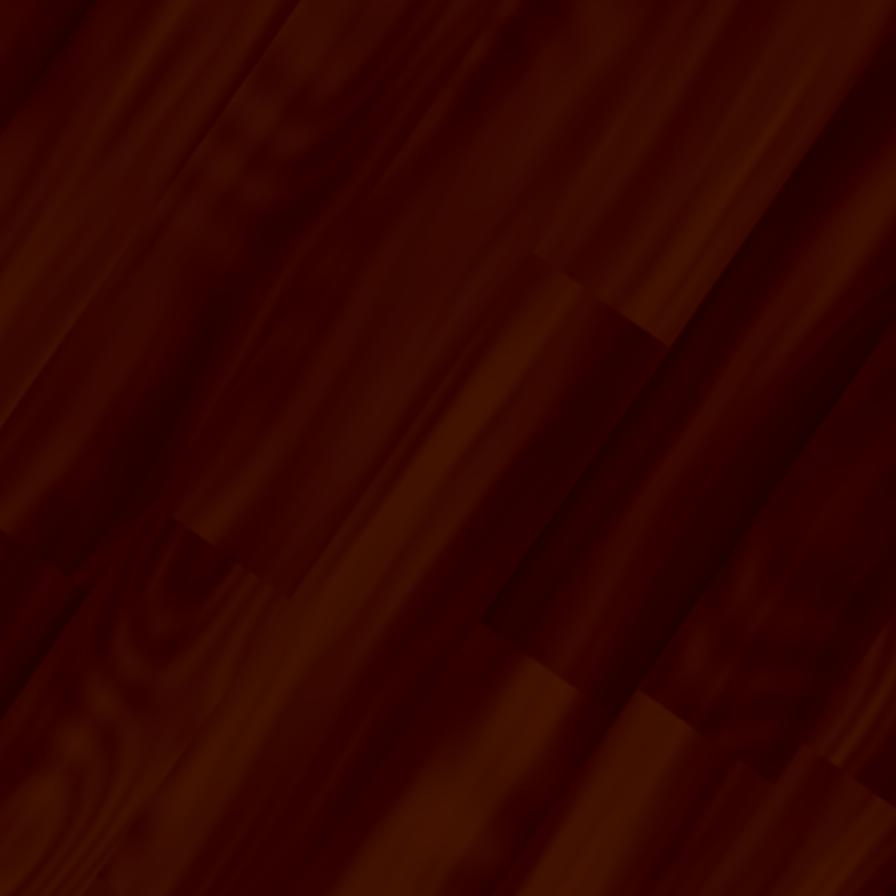
A WebGL 1 fragment shader for this texture:

```glsl
precision highp float;
// Dark red-brown wooden floor: diagonal boards with soft streaks and curved grain.

uniform vec2 u_resolution;

const float GRAIN_ANGLE = 0.96;     // board direction, radians
const float BOARD_WIDTH = 0.187;
const float BOARD_LENGTH = 0.85;
const float SEAM_OFFSET = 0.075;
const float SOFTNESS = 0.0016;      // spacing of the smoothing samples

const float BASE_RED = 0.205;
const float BOARD_CONTRAST = 0.036;
const float BROAD_CONTRAST = 0.100;
const float STREAK_CONTRAST = 0.052;
const float FINE_CONTRAST = 0.028;
const float FIGURE_CONTRAST = 0.013;
const float SEAM_SHADE = 0.045;
const float FIGURE_RINGS = 8.0;
const float RED_MIN = 0.11;
const float RED_MAX = 0.265;
const float GREEN_MAX = 0.070;

float hash(vec2 p) {
  return fract(sin(dot(p, vec2(127.1, 311.7))) * 43758.5453);
}

float noise(vec2 p) {
  vec2 cell = floor(p);
  vec2 f = fract(p);
  f = f * f * (3.0 - 2.0 * f);
  float low = mix(hash(cell), hash(cell + vec2(1.0, 0.0)), f.x);
  float high = mix(hash(cell + vec2(0.0, 1.0)), hash(cell + 1.0), f.x);
  return mix(low, high, f.y);
}

// Red level of the wood; p.x runs across the boards, p.y along them.
float woodTone(vec2 p) {
  float lane = (p.x - SEAM_OFFSET) / BOARD_WIDTH;
  float row = floor(lane);
  float across = fract(lane);
  float piece = floor(p.y / BOARD_LENGTH + hash(vec2(row, 4.7)));
  vec2 board = vec2(row, piece);
  float tint = hash(board + 17.3);
  vec2 g = p + 9.0 * vec2(hash(board + 2.1), hash(board + 8.4));

  // Slow bending of the fibres
  g.x += 0.030 * (noise(g * vec2(5.0, 3.0)) - 0.5);
  g.x += 0.008 * (noise(g * vec2(16.0, 9.0) + 5.0) - 0.5);

  // Streaks from broad to fine
  float broad = noise(g * vec2(13.0, 1.3)) - 0.5;
  float streak = noise(g * vec2(36.0, 2.2) + 31.0) - 0.5;
  float fine = noise(g * vec2(85.0, 5.0) + 57.0) - 0.5;
  float fineArea = 0.4 + 1.2 * noise(g * vec2(8.0, 2.0) + 73.0);

  // Arched figure: contour lines of a stretched field, only in places
  float field = noise(g * vec2(7.0, 2.4) + 91.0);
  float rings = sin(6.2832 * FIGURE_RINGS * field);
  float figureArea = smoothstep(0.45, 0.75, noise(g * vec2(6.0, 2.0) + 113.0));

  // Uneven shadow along one edge of each board
  float seamDistance = min(across, 1.0 - across) * BOARD_WIDTH;
  float shade = exp(-seamDistance / 0.016);
  shade *= smoothstep(0.45, 0.85, noise(vec2(row * 3.7, p.y * 2.2)));

  float tone = BASE_RED + BOARD_CONTRAST * (tint - 0.5);
  tone += BROAD_CONTRAST * broad + STREAK_CONTRAST * streak;
  tone += FINE_CONTRAST * fine * fineArea;
  tone += FIGURE_CONTRAST * rings * figureArea;
  return tone - SEAM_SHADE * shade;
}

vec3 woodColor(float red) {
  red = clamp(red, RED_MIN, RED_MAX);
  return vec3(red, GREEN_MAX * smoothstep(0.18, 0.26, red), 0.0);
}

void main() {
  vec2 uv = gl_FragCoord.xy / u_resolution.y;
  vec2 along = vec2(cos(GRAIN_ANGLE), sin(GRAIN_ANGLE));
  vec2 across = vec2(along.y, -along.x);
  vec2 p = vec2(dot(uv, across), dot(uv, along));

  // Average a small grid of samples for soft seams and fibres
  float tone = 0.0;
  for (int i = -1; i <= 1; i++) {
    for (int j = -1; j <= 1; j++) {
      tone += woodTone(p + SOFTNESS * vec2(float(i), float(j)));
    }
  }
  gl_FragColor = vec4(woodColor(tone / 9.0), 1.0);
}
```
